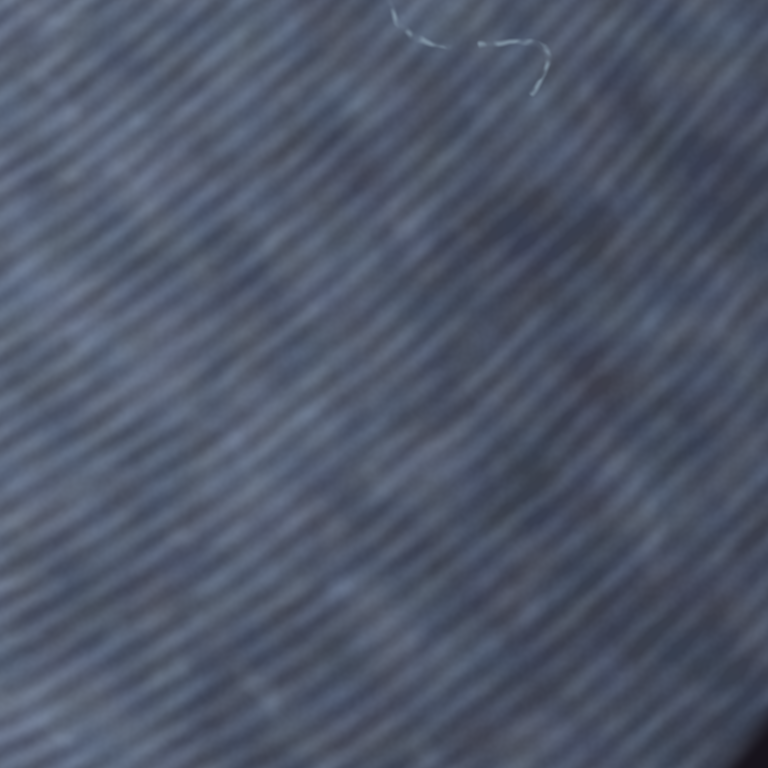
A WebGL 2 fragment shader for this texture:

```glsl
#version 300 es
precision highp float;
uniform vec2 u_resolution;
out vec4 fragColor;

vec2 gradientAt(vec2 cell) {
  vec3 h = fract(cell.xyx * vec3(0.1031, 0.1030, 0.0973));
  h += dot(h, h.yzx + 33.33);
  float angle = 6.2832 * fract((h.x + h.y) * h.z);
  return vec2(cos(angle), sin(angle));
}

// Gradient noise, roughly -0.7 to 0.7
float noise(vec2 p) {
  vec2 i = floor(p), f = fract(p);
  vec2 w = f * f * f * (f * (f * 6.0 - 15.0) + 10.0);
  vec2 e = vec2(1.0, 0.0);
  float low = mix(dot(gradientAt(i), f), dot(gradientAt(i + e), f - e), w.x);
  float high = mix(dot(gradientAt(i + e.yx), f - e.yx), dot(gradientAt(i + 1.0), f - 1.0), w.x);
  return mix(low, high, w.y);
}

// Rib count across the cloth; the quadratic terms fan the ribs out
float ribPhase(vec2 p) {
  return -13.1 * p.x + 25.65 * p.y - 2.75 * p.x * p.x - 5.5 * p.x * p.y - 0.5 * p.y * p.y;
}

vec2 bezier(vec2 a, vec2 b, vec2 c, float t) {
  return mix(mix(a, b, t), mix(b, c, t), t);
}

float segmentDistance(vec2 p, vec2 a, vec2 b) {
  vec2 pa = p - a, ba = b - a;
  return length(pa - ba * clamp(dot(pa, ba) / dot(ba, ba), 0.0, 1.0));
}

float curveDistance(vec2 p, vec2 a, vec2 b, vec2 c) {
  float d = 1.0;
  for (int i = 0; i < 12; i++) {
    float t = float(i) / 12.0;
    d = min(d, segmentDistance(p, bezier(a, b, c, t), bezier(a, b, c, t + 1.0 / 12.0)));
  }
  return d;
}

void main() {
  vec2 p = gl_FragCoord.xy / u_resolution;

  // Coordinates across and along the ribs
  float across = ribPhase(p) + 0.22 * noise(p * 6.0) + 0.06 * noise(p * 26.0 + 5.0);
  float along = dot(p, vec2(0.77, 0.64));

  // Soft ribs that fade in and out, stronger on the lit side
  float rib = cos(6.2832 * across);
  float fade = 1.0 + 0.8 * noise(vec2(along * 11.0, across * 0.5));
  float light = mix(0.68, 0.23, smoothstep(-0.15, 0.9, p.x + 0.22 * (0.5 - p.y)));
  light += mix(0.19, 0.12, p.x) * fade * rib;

  // Slubs along the ribs, broad wear and fine grain
  float slub = noise(vec2(along * 19.0, across * 0.8 + 9.0));
  light += 0.3 * slub * (0.75 + 0.25 * rib);
  light += 0.3 * noise(p * 3.5 + 3.0) + 0.34 * noise(p * 8.0 + 31.0);
  light += 0.12 * noise(p * 19.0 + 17.0);
  light += 0.06 * noise(p * 75.0) + 0.05 * noise(p * 160.0);

  // Scattered pale worn flecks
  float fleck = smoothstep(0.2, 0.6, noise(vec2(along * 17.0 + 40.0, across * 0.6)));
  light += 0.25 * fleck * (1.0 - 0.6 * p.x);

  vec3 cloth = mix(vec3(0.235, 0.258, 0.323), vec3(0.42, 0.468, 0.55), max(light, -0.05));
  cloth += vec3(0.016, 0.004, -0.026) * noise(p * 17.0 + 60.0);
  cloth += vec3(-0.010, 0.008, 0.004) * noise(p * 11.0 + 90.0);

  // Loose pale thread, frayed into uneven dashes
  vec2 q = p + 0.004 * vec2(noise(p * 45.0), noise(p * 45.0 + 20.0));
  float d = min(curveDistance(q, vec2(0.506, 1.005), vec2(0.515, 0.945), vec2(0.585, 0.94)),
                curveDistance(q, vec2(0.625, 0.941), vec2(0.755, 0.965), vec2(0.694, 0.88)));
  float thread = 1.0 - smoothstep(0.0, 0.006, d);
  thread *= 0.12 + 0.65 * smoothstep(-0.3, 0.3, noise(p * 62.0 + 12.0));
  cloth = mix(cloth, vec3(0.54, 0.62, 0.68), thread);

  // Shadow beyond the lower right edge
  float beyond = smoothstep(-0.03, 0.02, p.x - 0.85 * p.y - 0.95);
  cloth = mix(cloth, vec3(0.09, 0.075, 0.11), beyond);

  fragColor = vec4(clamp(cloth, 0.0, 1.0), 1.0);
}
```
